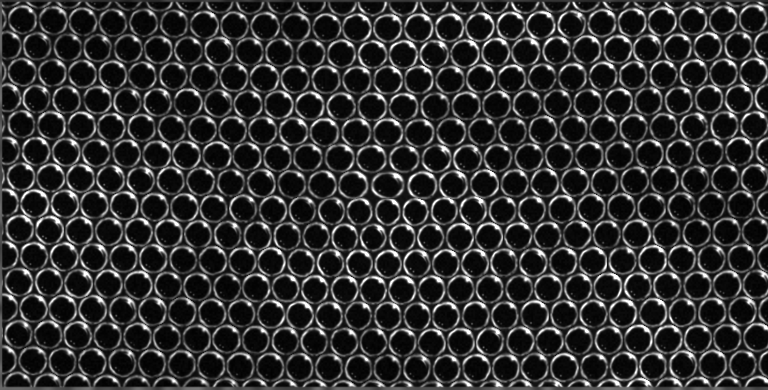
This pattern is drawn by a WebGL 2 fragment shader. Its source:

```glsl
#version 300 es
precision highp float;
// Raft of close-packed soap bubbles with one edge dislocation near the middle.

uniform vec2 u_resolution;
out vec4 outColor;

// Lattice; lengths in PITCH units unless noted
const float PITCH = 0.0769;              // bubble spacing / canvas height
const float ROW_HEIGHT = 0.873;          // distance between rows
const vec2  CORE = vec2(0.505, 0.491);   // dislocation, fraction of canvas
const float WIDTH_ABOVE = 0.4;           // spread of the slip above the core
const float WIDTH_BELOW = 1.5;           // and below it
const float SAG = 0.026;                 // slope of rows towards the middle
const float SAG_ROUNDING = 3.0;
const float TILT = -0.002;
const float FAN = 0.0012;                // rows opening towards the right
const float JITTER = 0.03;

// Bubble
const float RING_RADIUS = 0.440;
const float RING_WIDTH = 0.040;
const float RADIUS_VARIATION = 0.014;
const float RAGGEDNESS = 0.03;
const float GRAIN = 0.035;

// Grey levels
const float INSIDE = 0.028;
const float GAP = 0.06;
const float RING_DIM = 0.27;
const float HIGHLIGHT = 0.95;
const float BORDER = 0.36;

const float TAU = 6.2831853;

float hash(vec2 p) {
  vec3 q = fract(vec3(p.xyx) * 0.1031);
  q += dot(q, q.yzx + 33.33);
  return fract((q.x + q.y) * q.z);
}

float noise(vec2 p) {
  vec2 i = floor(p), f = fract(p);
  f = f * f * (3.0 - 2.0 * f);
  return mix(mix(hash(i), hash(i + vec2(1, 0)), f.x),
             mix(hash(i + vec2(0, 1)), hash(i + vec2(1, 1)), f.x), f.y);
}

float gauss(float x) { return exp(-x * x); }

// Bright arc centred on an angle given in turns
float arc(float angle, float turn, float sharpness) {
  return exp(sharpness * (cos(angle - turn * TAU) - 1.0));
}

float spot(vec2 q, vec2 centre, float radius) {
  return gauss(length(q - centre) / radius);
}

// Nearest bubble: offset from its centre in xy, its id in zw
vec4 nearestBubble(vec2 p) {
  float sag = SAG * (sqrt(p.x * p.x + SAG_ROUNDING * SAG_ROUNDING) - SAG_ROUNDING);
  float y = p.y - sag - TILT * p.x - FAN * max(p.x, 0.0) * p.y;
  float baseRow = floor(y / ROW_HEIGHT);
  vec4 best = vec4(9.0);
  for (int i = -1; i <= 1; i++) {
    float row = baseRow + float(i);
    float level = row + 0.5;
    // Rows above the core are stretched, rows below are squeezed
    float spread = abs(level) * ROW_HEIGHT + (level > 0.0 ? WIDTH_ABOVE : WIDTH_BELOW);
    float x = p.x - sign(level) * atan(p.x / spread) / TAU;
    x -= 0.5 * mod(abs(level) - 0.5, 2.0);
    float column = floor(x + 0.5);
    vec2 id = vec2(column, row) + 60.0;
    vec2 shift = JITTER * (vec2(hash(id), hash(id + 17.3)) - 0.5);
    vec2 q = vec2(x - column, y - level * ROW_HEIGHT) + shift;
    if (dot(q, q) < dot(best.xy, best.xy)) best = vec4(q, id);
  }
  return best;
}

float bubbleShade(vec2 q, vec2 id, float coreDistance, float pixel) {
  float h1 = hash(id + 3.1), h2 = hash(id + 8.7), h3 = hash(id + 21.9);
  float angle = atan(q.y, q.x);
  float radius = RING_RADIUS + RADIUS_VARIATION * (h1 - 0.5)
               - 0.02 * gauss(coreDistance / 1.5);
  float d = length(q) - radius + RAGGEDNESS * (noise(q * 7.0 + id * 3.0) - 0.5);
  float shade = mix(INSIDE, GAP, smoothstep(-0.04 - pixel, 0.04 + pixel, d));

  // Reflections along the wall
  float light = RING_DIM + 0.36 * (noise(q * 11.0 + id * 5.0) - 0.5);
  light += (0.50 + 0.45 * h1) * arc(angle, 0.14 + 0.04 * h2, 7.0);
  light += (0.35 + 0.45 * h2) * arc(angle, 0.36 + 0.04 * h3, 9.0);
  light += (0.30 + 0.40 * h3) * arc(angle, 0.58 + 0.05 * h1, 8.0);
  light += (0.20 + 0.40 * h1) * arc(angle, 0.90 + 0.05 * h2, 8.0);
  float width = RING_WIDTH + 0.2 * pixel + 0.012 * arc(angle, 0.17, 4.0);
  shade = mix(shade, min(light, HIGHLIGHT), gauss(d / width));

  // Glints inside the wall, and a second streak on a few bubbles
  shade += 0.75 * spot(q, vec2(0.21 + 0.05 * h2, 0.30), 0.062);
  shade += 0.35 * h3 * spot(q, vec2(-0.22, -0.16 - 0.05 * h1), 0.035);
  shade += 0.32 * h2 * spot(q, vec2(-0.12, -0.26), 0.035);
  float streak = gauss((d + 0.11) / 0.035) * arc(angle, 0.12, 9.0);
  return shade + 0.5 * smoothstep(0.8, 0.95, h3) * streak;
}

void main() {
  vec2 p = (gl_FragCoord.xy - CORE * u_resolution) / (u_resolution.y * PITCH);
  float pixel = 1.0 / (u_resolution.y * PITCH);
  vec4 bubble = nearestBubble(p);
  float shade = bubbleShade(bubble.xy, bubble.zw, length(p), pixel);

  // Uneven lighting and grain
  shade *= 0.78 + 0.44 * noise(p * 0.35 + 40.0);
  shade += GRAIN * (noise(p * 16.0 + 300.0) - 0.5);

  // Worn grey border at the left, bottom and top
  vec2 edge = gl_FragCoord.xy / u_resolution.y;
  float wear = BORDER * (0.6 + 0.7 * noise(p * 3.0 + 90.0));
  shade = mix(shade, wear, 1.0 - smoothstep(0.003, 0.008, edge.x));
  shade = mix(shade, wear, 1.0 - smoothstep(0.005, 0.011, edge.y));
  shade = mix(shade, 0.6 * wear, smoothstep(0.992, 0.998, edge.y));
  outColor = vec4(vec3(clamp(shade, 0.0, 1.0)), 1.0);
}
```
